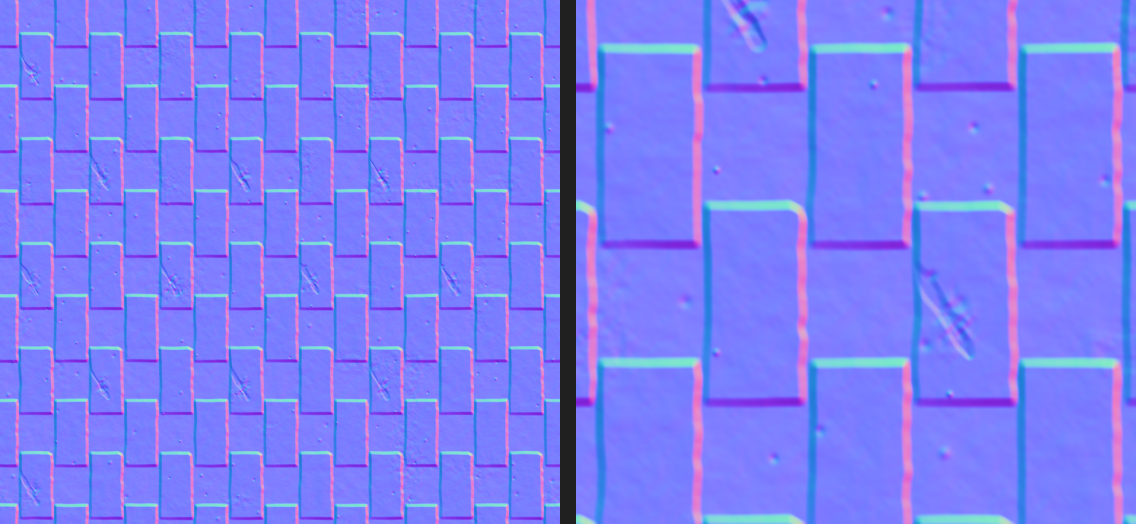
Left, the full canvas; right, a detail of the centre.
Give the GLSL for this texture map, as a Shadertoy shader.

```glsl
const vec2 SHEET = vec2(768.0, 720.0);   // one tile: 16 columns of 48, 5 periods of 144

float hash(vec2 p) {
    vec3 q = fract(p.xyx * vec3(0.1031, 0.1030, 0.0973));
    q += dot(q, q.yzx + 33.33);
    return fract((q.x + q.y) * q.z);
}

// Value noise that wraps at the sheet borders; cell must divide both sides
float wrapNoise(vec2 p, float cell) {
    vec2 period = SHEET / cell;
    vec2 i = floor(p / cell);
    vec2 f = fract(p / cell);
    f = f * f * (3.0 - 2.0 * f);
    vec2 a = mod(i, period);
    vec2 b = mod(i + 1.0, period);
    return mix(mix(hash(a), hash(vec2(b.x, a.y)), f.x),
               mix(hash(vec2(a.x, b.y)), hash(b), f.x), f.y) - 0.5;
}

float ramp(float d, float width) {
    return smoothstep(-0.5 * width, 0.5 * width, d);
}

float segmentDistance(vec2 p, vec2 a, vec2 b) {
    vec2 ab = b - a;
    return length(p - a - ab * clamp(dot(p - a, ab) / dot(ab, ab), 0.0, 1.0));
}

// Raised block of one column, nearest to p
float blockHeight(vec2 p, float column) {
    float odd = mod(column, 2.0);
    vec2 q = p - vec2(48.0 * column + 1.7, 52.8 + 72.0 * (1.0 - odd));
    float row = floor(q.y / 144.0 + 0.5);
    q.y -= 144.0 * row;
    vec2 id = vec2(mod(column, 16.0), mod(row, 5.0));
    float vary = hash(id + 31.0) - 0.5;

    // Uneven outline with a leaning side and a dropped upper right corner
    float wobble = 1.6 * wrapNoise(p, 24.0) + 0.8 * wrapNoise(p, 12.0);
    float bead = 1.3 * wrapNoise(p, 6.0);
    float lean = q.y * (0.012 + 0.02 * vary) * odd;
    float left = q.x + 22.0 + wobble + vary;
    float right = 21.8 - q.x - lean + 0.4 * wobble + bead;
    float top = 45.0 - q.y + 0.5 * wobble - odd * 3.0 * smoothstep(15.0, 23.0, q.x);
    float bottom = q.y + 45.0 + 0.4 * wobble + 0.6 * vary;
    float shape = ramp(left, 4.8) * ramp(right, 5.0) * ramp(top, 5.4) * ramp(bottom, 5.2);
    float h = 3.8 + 0.045 * q.x + 0.018 * q.y;

    // Diagonal scar and rough patch on some blocks
    float worn = odd * step(abs(mod(id.x + 2.0 * id.y, 4.0) - 1.0), 0.1) * step(id.x, 14.0);
    if (id.y < 0.5 || id.y > 3.5) worn *= step(id.x, 2.0);
    float scar = segmentDistance(q, vec2(-25.0, 20.0), vec2(2.0, -24.0));
    scar += 5.0 * wrapNoise(p, 12.0);
    float patchArea = 1.0 - smoothstep(2.0, 13.0, length((q + vec2(4.0, 9.0)) * vec2(1.0, 0.6)));
    h -= worn * 1.1 * (1.0 - smoothstep(0.0, 4.0, scar));
    h += worn * patchArea * (2.2 * wrapNoise(p, 6.0) + 0.9 * wrapNoise(p, 3.0));
    return shape * h;
}

float surfaceHeight(vec2 p) {
    float column = floor((p.x - 1.7) / 48.0 + 0.5);
    float h = 0.0;
    for (int i = -1; i <= 1; i++) h += blockHeight(p, column + float(i));

    // Fine grain, rougher in a few areas
    float rough = smoothstep(0.2, 0.45, wrapNoise(p + 17.0, 48.0));
    h += 0.45 * wrapNoise(p, 12.0) + (0.22 + 0.5 * rough) * wrapNoise(p, 6.0);
    h += (0.10 + 0.2 * rough) * wrapNoise(p, 3.0);

    // Scattered pits and grit
    vec2 cell = mod(floor(p / 24.0), SHEET / 24.0);
    vec2 spot = 5.0 + 14.0 * vec2(hash(cell + 5.0), hash(cell + 71.0));
    float radius = 1.2 + 1.3 * hash(cell + 43.0);
    vec2 away = (fract(p / 24.0) * 24.0 - spot) / radius;
    float chance = hash(cell + 113.0);
    float sgn = chance > 0.93 ? 1.0 : -1.0;
    return h + sgn * step(0.84, chance) * 0.9 * exp(-dot(away, away));
}

void mainImage(out vec4 fragColor, in vec2 fragCoord) {
    vec2 p = fragCoord / iResolution.xy * SHEET;
    vec2 e = vec2(0.75, 0.0);
    vec2 slope = vec2(surfaceHeight(p + e.xy) - surfaceHeight(p - e.xy),
                      surfaceHeight(p + e.yx) - surfaceHeight(p - e.yx)) / (2.0 * e.x);
    vec3 normal = normalize(vec3(-slope, 1.0));
    fragColor = vec4(0.5 + 0.5 * normal, 1.0);
}
```
